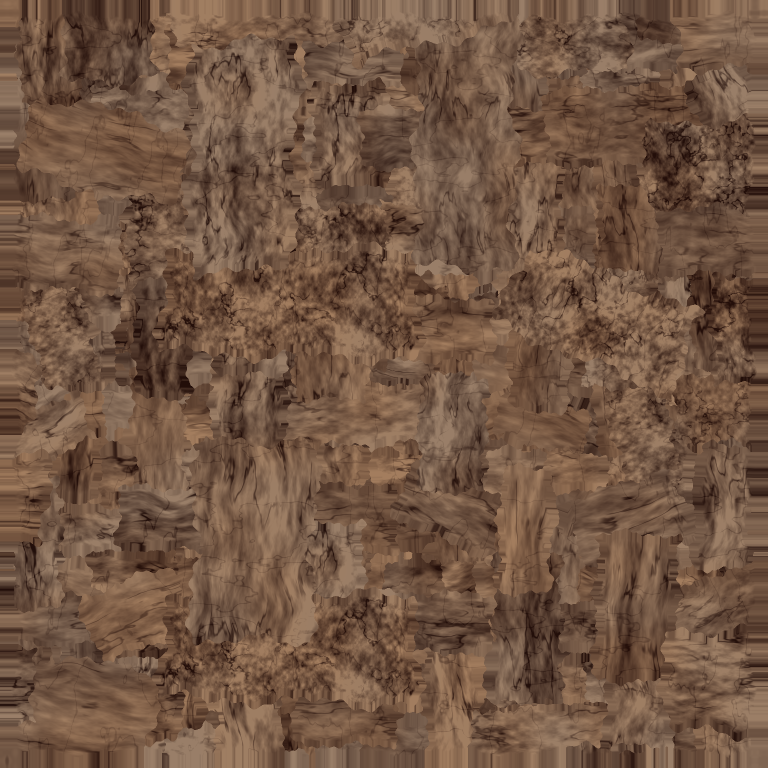
A Shadertoy shader for this texture:

```glsl
// A patchwork of layered brown bark and rock slabs with smeared, ragged seams.

const vec3 DARK_BROWN = vec3(0.25, 0.16, 0.12);
const vec3 PALE_TAN = vec3(0.58, 0.46, 0.36);
const vec3 WARM_TINT = vec3(1.03, 0.99, 0.95);
const vec3 GREY_TINT = vec3(0.97, 1.00, 1.05);
const float BASE_TONE = 0.67;
const float BED_SCALE = 42.0;      // strata per canvas
const float GRAIN_SCALE = 150.0;   // fine grain per canvas
const float CRACK_DEPTH = 0.62;
const float LARGEST_CELL = 0.225;  // spacing of the biggest slabs
const float CELL_SHRINK = 0.56;    // size ratio between slab layers
const float SMEAR = 0.011;         // width of the streaks round a slab
const float BORDER = 0.021;        // width of the streaks at the canvas rim
const int LAYERS = 3;
const int AA = 2;

struct Piece { vec2 spot; float seed; };

float hash(vec2 p) {
    return fract(sin(dot(p, vec2(127.1, 311.7))) * 43758.5453);
}

float rnd(float seed, float k) { return hash(vec2(seed * 91.7, k)); }

float noise(vec2 p) {
    vec2 i = floor(p), f = fract(p);
    f = f * f * (3.0 - 2.0 * f);
    return mix(mix(hash(i), hash(i + vec2(1, 0)), f.x),
               mix(hash(i + vec2(0, 1)), hash(i + vec2(1, 1)), f.x), f.y);
}

float fbm(vec2 p) {
    float sum = 0.0, amp = 0.533;
    for (int i = 0; i < 4; i++) {
        sum += amp * noise(p);
        p = p * 2.03 + 7.3;
        amp *= 0.5;
    }
    return sum;
}

vec2 ragged(vec2 v) {
    return sin(v) + 0.6 * sin(v * 2.3 + 1.0) + 0.4 * sin(v * 6.1 + 2.0);
}

// Finds the slab that owns p; spots outside it slide to its edge, leaving streaks
Piece findPiece(vec2 p) {
    Piece best = Piece(p, 0.0);
    float bestKey = 1e3, size = LARGEST_CELL;
    for (int layer = 0; layer < LAYERS; layer++) {
        float level = float(layer);
        vec2 home = floor(p / size);
        for (int n = 0; n < 9; n++) {
            vec2 cell = home + vec2(n % 3 - 1, n / 3 - 1);
            float seed = hash(cell + level * 17.3);
            vec2 mid = (cell + 0.5) * size;
            // Big slabs thin out toward the lower right
            if (layer == 0 && rnd(seed, 1.0) > 1.1 - 0.45 * (mid.x + 1.0 - mid.y)) continue;
            mid += size * 0.4 * (vec2(rnd(seed, 2.0), rnd(seed, 3.0)) - 0.5);

            float turn = (rnd(seed, 4.0) - 0.5) * (rnd(seed, 5.0) > 0.85 ? 0.9 : 0.1);
            turn += rnd(seed, 6.0) > 0.58 ? 1.5708 : 0.0;
            float c = cos(turn), s = sin(turn);
            vec2 q = mat2(c, -s, s, c) * (p - mid);

            vec2 extent = size * vec2(mix(0.42, 0.78, rnd(seed, 7.0)), mix(0.21, 0.36, rnd(seed, 8.0)));
            extent += 0.028 * size * ragged(q.yx * 9.0 / size + seed * 40.0);
            vec2 spot = clamp(q, -extent, extent);
            float gap = length(q - spot);
            float reach = SMEAR * rnd(seed, 9.0);
            float key = gap < reach ? level - 4.0 - 0.9 * seed : gap;
            if (key < bestKey) {
                bestKey = key;
                best = Piece(spot, seed);
            }
        }
        size *= CELL_SHRINK;
    }
    return best;
}

// Strata, grain and cracks that run along the slab
vec3 bark(Piece piece) {
    float seed = piece.seed;
    vec2 q = piece.spot;
    vec2 shift = 60.0 * vec2(rnd(seed, 11.0), rnd(seed, 12.0));
    float stretch = rnd(seed, 13.0) > 0.85 ? 0.9 : mix(0.16, 0.4, rnd(seed, 14.0));
    vec2 u = q * vec2(stretch, 1.0);
    u.y += 0.016 * (noise(q * 22.0 + shift) - 0.5);

    float beds = fbm(u * BED_SCALE + shift) - 0.5;
    float grain = fbm(u * vec2(1.5, 1.0) * GRAIN_SCALE + shift) - 0.5;
    float shade = noise(q * 16.0 + shift + 5.0) - 0.5;
    float ridge = abs(fbm(u * BED_SCALE * 1.4 + shift + 19.0) - 0.5);
    float crack = 1.0 - smoothstep(0.0, 0.045, ridge);
    crack *= smoothstep(0.35, 0.7, noise(q * 34.0 + shift + 31.0));
    float split = abs(fbm(q * vec2(34.0, 15.0) + shift + 43.0) - 0.5);
    crack += 0.45 * (1.0 - smoothstep(0.0, 0.018, split));

    float contrast = mix(0.75, 1.3, rnd(seed, 15.0));
    float tone = BASE_TONE + 0.36 * (rnd(seed, 16.0) - 0.5);
    tone += contrast * (1.25 * beds + 1.15 * grain + 0.28 * shade - CRACK_DEPTH * crack);
    vec3 tint = mix(WARM_TINT, GREY_TINT, clamp(rnd(seed, 17.0) + shade, 0.0, 1.0));
    return mix(DARK_BROWN, PALE_TAN, clamp(tone, -0.35, 1.12)) * tint;
}

void mainImage(out vec4 fragColor, in vec2 fragCoord) {
    vec3 color = vec3(0.0);
    for (int i = 0; i < AA * AA; i++) {
        vec2 offset = (vec2(i % AA, i / AA) + 0.5) / float(AA) - 0.5;
        vec2 uv = (fragCoord + offset) / iResolution.xy;
        vec2 rim = BORDER + 0.004 * ragged(uv.yx * 45.0);
        color += bark(findPiece(clamp(uv, rim, 1.0 - rim)));
    }
    fragColor = vec4(color / float(AA * AA), 1.0);
}
```
